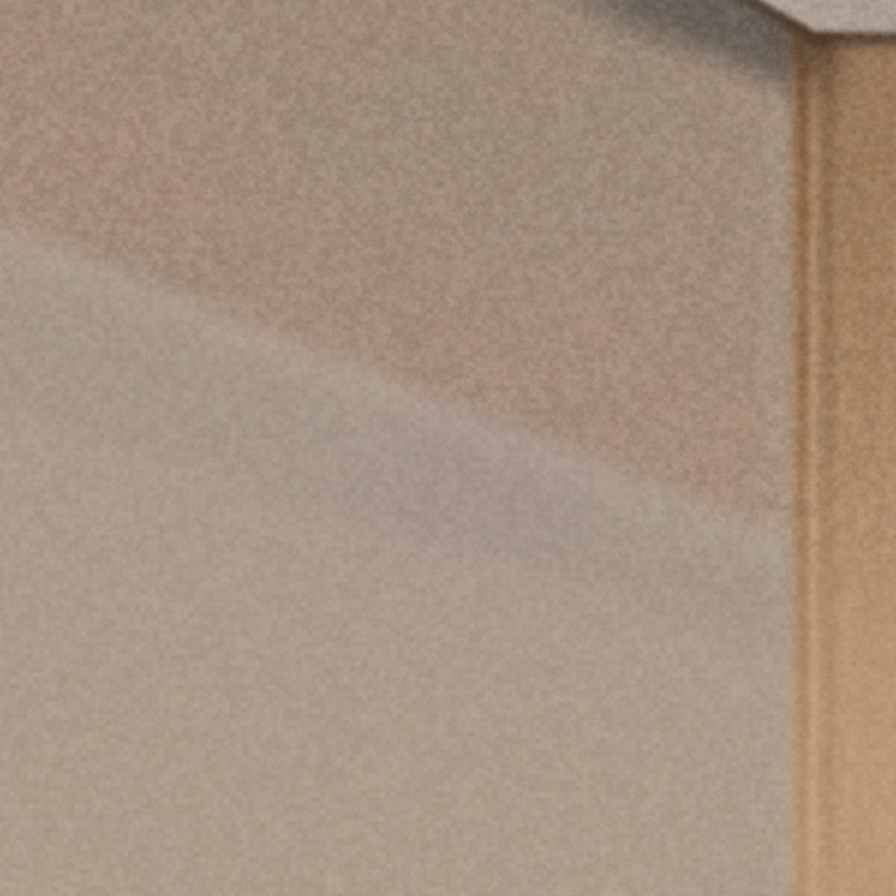
Write a WebGL 2 fragment shader that draws this texture.

```glsl
#version 300 es
precision highp float;
// A grainy plaster wall crossed by a slanted shadow, with a wooden post at the right.
uniform vec2 u_resolution;
out vec4 fragColor;

float hash(vec2 p) {
  vec3 q = fract(vec3(p.xyx) * 0.1031);
  q += dot(q, q.yzx + 33.33);
  return fract((q.x + q.y) * q.z);
}

float noise(vec2 p) {
  vec2 i = floor(p), f = fract(p);
  f = f * f * (3.0 - 2.0 * f);
  return mix(mix(hash(i), hash(i + vec2(1, 0)), f.x),
             mix(hash(i + vec2(0, 1)), hash(i + vec2(1, 1)), f.x), f.y);
}

// Sum of octaves, centred on zero
float grain(vec2 p) {
  float sum = 0.0, amp = 0.5;
  for (int i = 0; i < 3; i++) {
    sum += amp * (noise(p) - 0.5);
    p = mat2(1.6, 1.2, -1.2, 1.6) * p + 17.0;
    amp *= 0.6;
  }
  return sum;
}

// Soft line centred at a coordinate
float stripe(float x, float center, float width) {
  float d = (x - center) / width;
  return exp(-d * d);
}

// Signed height above the slanted shadow edge
float shadowHeight(vec2 uv) {
  return uv.y - (0.755 - 0.398 * uv.x);
}

vec3 wallColor(vec2 uv) {
  // Lit lower wall, with a faint greyer band under the shadow edge
  vec3 lit = mix(vec3(0.68, 0.612, 0.545), vec3(0.67, 0.605, 0.548), min(uv.y * 2.0, 1.0));
  float bandEdge = uv.y - (0.545 - 0.31 * uv.x);
  lit = mix(lit, vec3(0.648, 0.585, 0.535), 0.8 * smoothstep(-0.025, 0.025, bandEdge));
  vec2 violet = (uv - vec2(0.51, 0.45)) / vec2(0.13, 0.09);
  lit += vec3(-0.006, -0.01, 0.012) * exp(-dot(violet, violet));
  // Brighter rim just below the shadow edge
  float height = shadowHeight(uv);
  lit += 0.018 * stripe(height, -0.025, 0.025);

  // Shaded upper wall, with drifting pink and olive tints
  vec3 shade = mix(vec3(0.65, 0.555, 0.488), vec3(0.615, 0.54, 0.472),
                   smoothstep(0.4, 1.0, uv.y));
  vec2 blush = (uv - vec2(0.05, 0.88)) / vec2(0.3, 0.16);
  shade += vec3(0.025, 0.007, 0.007) * exp(-dot(blush, blush));
  shade += vec3(0.025, -0.008, -0.015) * grain(uv * 6.0);
  vec3 wall = mix(lit, shade, smoothstep(-0.02, 0.02, height));

  // Pale grey strip along the post
  return mix(wall, vec3(0.67, 0.615, 0.55), 0.35 * stripe(uv.x, 0.866, 0.018));
}

vec3 postColor(vec2 uv) {
  vec3 wood = mix(vec3(0.735, 0.6, 0.47), vec3(0.605, 0.475, 0.355),
                  smoothstep(0.05, 0.95, uv.y));
  float fade = mix(0.45, 1.0, uv.y);
  wood -= vec3(0.09, 0.095, 0.09) * fade * stripe(uv.x, 0.895, 0.008);
  wood += vec3(0.04, 0.035, 0.035) * stripe(uv.x, 0.908, 0.005);
  wood -= vec3(0.06, 0.06, 0.055) * fade * stripe(uv.x, 0.924, 0.01);
  return wood + 0.025 * grain(uv * vec2(130.0, 7.0));
}

void main() {
  vec2 uv = gl_FragCoord.xy / u_resolution;
  vec3 color = wallColor(uv);

  // Blue-grey shadow under the ledge
  float underLedge = uv.y - (1.0 - 0.38 * (uv.x - 0.61));
  float gloom = smoothstep(-0.025, 0.04, underLedge) * smoothstep(0.56, 0.72, uv.x);
  color = mix(color, vec3(0.405, 0.37, 0.34), gloom * 0.95);

  // Wooden post, darkest where it meets the ledge
  color = mix(color, postColor(uv), smoothstep(0.868, 0.898, uv.x));
  vec2 corner = (uv - vec2(0.908, 0.95)) / vec2(0.035, 0.05);
  color = mix(color, vec3(0.34, 0.26, 0.19), 0.75 * exp(-dot(corner, corner)));

  // Pale ledge in the top right corner, with a dark lower rim
  float ledge = uv.y - max(0.963, 1.0 - 0.57 * (uv.x - 0.846));
  float rim = stripe(ledge, -0.006, 0.01) * smoothstep(0.78, 0.85, uv.x);
  color = mix(color, vec3(0.28, 0.22, 0.17), rim * 0.75);
  color = mix(color, vec3(0.67, 0.62, 0.575), smoothstep(-0.004, 0.008, ledge));

  // Luminance speckle, stronger in shade, plus slight colour blotches
  float shaded = smoothstep(-0.02, 0.02, shadowHeight(uv));
  color += mix(0.085, 0.12, shaded) * grain(uv * 150.0);
  color += vec3(0.03, -0.01, -0.025) * grain(uv * 50.0 + 31.0) * mix(0.6, 1.0, shaded);
  fragColor = vec4(clamp(color, 0.0, 1.0), 1.0);
}
```
